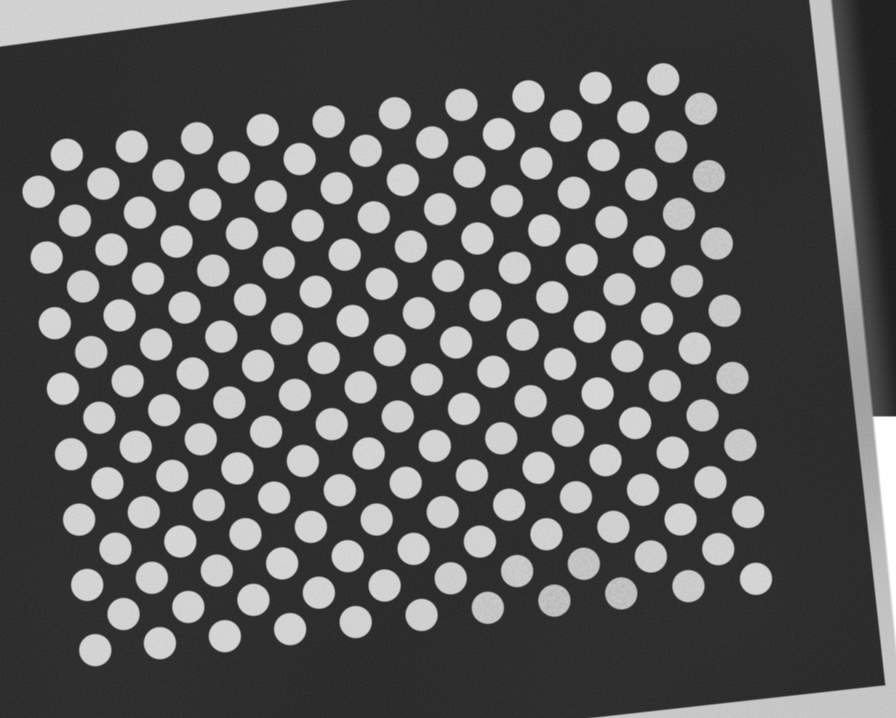
Write a WebGL 2 fragment shader that draws this pattern.

```glsl
#version 300 es
precision highp float;
// Tilted dark calibration board with 16 staggered rows of pale dots, lying on light paper.

uniform vec2 u_resolution;
out vec4 outColor;

const float DOT_RADIUS = 0.0224;
const float ROWS = 16.0;
const float COLUMNS = 11.0;
const float BOARD_TONE = 0.178;
const float DOT_TONE = 0.83;
const float PAPER_TONE = 0.82;

vec2 hashGradient(vec2 cell) {
    vec3 q = fract(vec3(cell.xyx) * vec3(0.1031, 0.1030, 0.0973));
    q += dot(q, q.yzx + 33.33);
    float angle = 6.2832 * fract((q.x + q.y) * q.z);
    return vec2(cos(angle), sin(angle));
}

float gradientNoise(vec2 p) {
    vec2 i = floor(p), f = p - i;
    vec2 u = f * f * f * (f * (f * 6.0 - 15.0) + 10.0);
    vec2 e = vec2(1.0, 0.0);
    float bottom = mix(dot(hashGradient(i), f),
                       dot(hashGradient(i + e), f - e), u.x);
    float top = mix(dot(hashGradient(i + e.yx), f - e.yx),
                    dot(hashGradient(i + 1.0), f - 1.0), u.x);
    return mix(bottom, top, u.y);
}

// Projective map from the unit square to four corners.
mat3 squareToQuad(vec2 p00, vec2 p10, vec2 p01, vec2 p11) {
    vec2 skew = p00 - p10 + p11 - p01;
    vec2 gh = inverse(mat2(p10 - p11, p01 - p11)) * skew;
    return mat3(vec3(p10 - p00 + gh.x * p10, gh.x),
                vec3(p01 - p00 + gh.y * p01, gh.y),
                vec3(p00, 1.0));
}

vec2 project(mat3 m, vec2 p) {
    vec3 q = m * vec3(p, 1.0);
    return q.xy / q.z;
}

// Signed distance to a line, positive to the left of a -> b.
float leftOf(vec2 p, vec2 a, vec2 b) {
    vec2 d = normalize(b - a);
    return d.x * (p.y - a.y) - d.y * (p.x - a.x);
}

float coverage(float d, float soft) {
    return smoothstep(-soft, soft, d);
}

// Centre of the closest dot among the rows of one parity.
// Even rows are inset by half a column and hold one dot fewer.
vec2 nearestDot(vec2 p, mat3 gridToCanvas, float parity) {
    vec2 span = vec2(COLUMNS - 1.0, ROWS - 2.0);
    vec2 g = project(inverse(gridToCanvas), p) * span + vec2(0.0, 1.0);
    float inset = 0.5 * (1.0 - parity);
    float row = 2.0 * floor((g.y - parity) * 0.5 + 0.5) + parity;
    float column = floor(g.x - inset + 0.5) + inset;
    row = clamp(row, parity, ROWS - 2.0 + parity);
    column = clamp(column, inset, span.x - inset);
    return project(gridToCanvas, (vec2(column, row) - vec2(0.0, 1.0)) / span);
}

float glow(vec2 p, vec2 center, vec2 size) {
    vec2 d = (p - center) / size;
    return exp(-dot(d, d));
}

// Paper with a shaded margin on the right, then a dark gap and a bright patch.
float surroundings(vec2 p, float soft) {
    float tone = PAPER_TONE - 0.04 * smoothstep(0.3, 1.1, p.x);
    tone -= 0.15 * glow(p, vec2(1.2, 0.47), vec2(0.1, 0.22));
    float gap = leftOf(p, vec2(1.158, 1.0), vec2(1.249, 0.088));
    float dark = mix(0.29, 0.13, smoothstep(0.0, 0.045, gap));
    float beyond = mix(1.0, dark, coverage(p.y - 0.42, soft));
    return mix(tone, beyond, coverage(gap, soft * 1.5));
}

// Worn print: pale dots dull toward the right edge and lower middle.
float dotTone(vec2 p, vec2 center) {
    float wear = 0.09 * glow(center, vec2(0.8, 0.15), vec2(0.16, 0.09))
               + 0.08 * glow(center, vec2(1.0, 0.76), vec2(0.08, 0.16))
               + 0.05 * glow(center, vec2(1.03, 0.45), vec2(0.06, 0.12));
    float speckle = gradientNoise(p * 230.0);
    return DOT_TONE - wear * (1.0 + 0.7 * speckle)
         + 0.025 * gradientNoise(center * 19.0);
}

void main() {
    vec2 p = gl_FragCoord.xy / u_resolution.y;
    float soft = max(0.75 / u_resolution.y, 0.0018);

    // Board outline
    float board = min(leftOf(p, vec2(0.484, 1.0), vec2(0.0, 0.935)),
                  min(leftOf(p, vec2(0.8225, 0.0), vec2(1.233, 0.0456)),
                      leftOf(p, vec2(1.233, 0.0456), vec2(1.127, 1.0))));
    float boardTone = BOARD_TONE + 0.012 * gradientNoise(p * 3.0);
    float tone = mix(surroundings(p, soft), boardTone, coverage(board, soft));

    // Staggered dots in perspective
    mat3 gridToCanvas = squareToQuad(vec2(0.0537, 0.7329), vec2(0.9764, 0.8485),
                                     vec2(0.1327, 0.0945), vec2(1.0529, 0.1938));
    for (int parity = 0; parity < 2; parity++) {
        vec2 center = nearestDot(p, gridToCanvas, float(parity));
        float inside = DOT_RADIUS - length(p - center);
        tone = mix(tone, dotTone(p, center), coverage(inside, soft));
    }

    // Fine grain
    tone += 0.02 * gradientNoise(p * 290.0 + 7.3);
    outColor = vec4(vec3(tone), 1.0);
}
```
